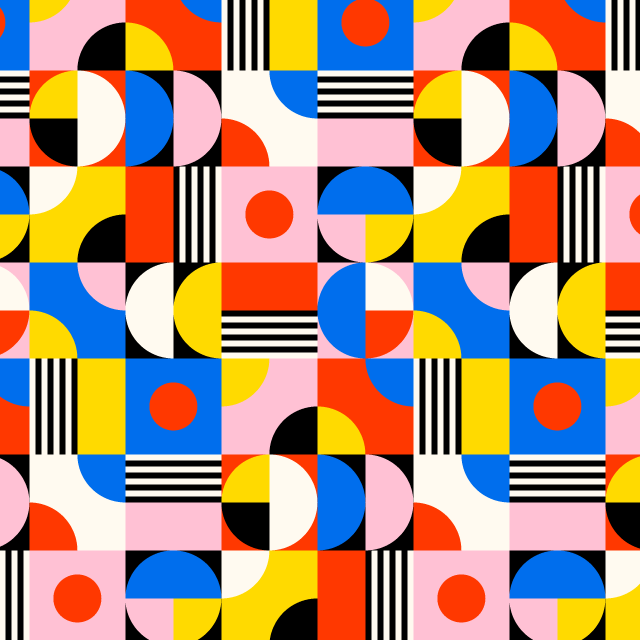
Write a WebGL 1 fragment shader that draws this pattern.

```glsl
precision highp float;
// Geometric tile mosaic: sixteen square motifs made of discs, quarter discs,
// arches, dots and stripes. Four rows of four motifs repeat, and each band of
// four rows is shifted by two columns. Edges are smoothed by supersampling.

uniform vec2 u_resolution;

const float CELL = 0.15;                    // tile side, in canvas heights
const vec2 ORIGIN = vec2(-0.694, -0.266);   // top left tile corner, in tiles
const float BAND_SHIFT = 2.0;               // column shift per four rows
const float DOT_RADIUS = 0.25;              // in tiles
const float STRIPE_PAIRS = 4.0;             // black and cream pairs per half tile
const int SAMPLES = 4;                      // supersampling per axis

const vec3 PINK = vec3(1.0, 0.755, 0.83);
const vec3 CREAM = vec3(1.0, 0.98, 0.94);
const vec3 BLUE = vec3(0.0, 0.43, 0.93);
const vec3 YELLOW = vec3(1.0, 0.855, 0.0);
const vec3 RED = vec3(1.0, 0.22, 0.0);
const vec3 BLACK = vec3(0.0);

// Motifs take p in -0.5..0.5, with y pointing down.

// Centred small dot.
vec3 dotTile(vec2 p, vec3 ground, vec3 ink) {
  return length(p) < DOT_RADIUS ? ink : ground;
}

// Full disc with a colour for each quadrant.
vec3 discTile(vec2 p, vec3 ground, vec3 topLeft, vec3 topRight,
              vec3 bottomLeft, vec3 bottomRight) {
  if (length(p) > 0.5) return ground;
  vec3 top = p.x < 0.0 ? topLeft : topRight;
  vec3 bottom = p.x < 0.0 ? bottomLeft : bottomRight;
  return p.y < 0.0 ? top : bottom;
}

// Quarter discs in two opposite corners; side is -1 for top left, 1 for top right.
vec3 cornerTile(vec2 p, float side, vec3 ground, vec3 upper, vec3 lower) {
  vec2 corner = vec2(0.5 * side, -0.5);
  if (length(p - corner) < 0.5) return upper;
  return length(p + corner) < 0.5 ? lower : ground;
}

// Two half discs side by side, bulging right (1) or left (-1).
vec3 archTile(vec2 p, float bulge, vec3 left, vec3 right) {
  float x = p.x < 0.0 ? p.x + 0.25 : p.x - 0.25;
  vec3 ink = p.x < 0.0 ? left : right;
  return length(vec2(x * bulge + 0.25, p.y)) < 0.5 ? ink : BLACK;
}

// Half plain, half striped; t is the distance from the midline into the stripes.
vec3 stripeTile(float t, vec3 plain) {
  if (t < 0.0) return plain;
  return fract(t * 2.0 * STRIPE_PAIRS) < 0.5 ? BLACK : CREAM;
}

// Picks one of four by column.
vec3 pick(float column, vec3 a, vec3 b, vec3 c, vec3 d) {
  return column < 2.0 ? (column < 1.0 ? a : b) : (column < 3.0 ? c : d);
}

vec3 mosaic(vec2 uv) {
  vec2 grid = vec2(uv.x, 1.0 - uv.y) / CELL - ORIGIN;
  vec2 tile = floor(grid);
  vec2 p = grid - tile - 0.5;
  float row = mod(tile.y + 0.5, 4.0);
  float band = floor((tile.y + 0.5) / 4.0);
  float column = mod(tile.x + 0.5 + BAND_SHIFT * band, 4.0);

  if (row < 1.0) return pick(column,
    dotTile(p, BLUE, RED),
    cornerTile(p, -1.0, PINK, YELLOW, BLACK),
    cornerTile(p, 1.0, RED, BLUE, YELLOW),
    stripeTile(-p.x, YELLOW));
  if (row < 2.0) return pick(column,
    stripeTile(-p.y, PINK),
    discTile(p, RED, YELLOW, CREAM, BLACK, CREAM),
    archTile(p, 1.0, BLUE, PINK),
    cornerTile(p, 1.0, CREAM, BLUE, RED));
  if (row < 3.0) return pick(column,
    discTile(p, BLACK, BLUE, BLUE, PINK, YELLOW),
    cornerTile(p, -1.0, YELLOW, CREAM, BLACK),
    stripeTile(p.x, RED),
    dotTile(p, PINK, RED));
  return pick(column,
    discTile(p, PINK, BLUE, CREAM, BLUE, RED),
    cornerTile(p, 1.0, BLUE, PINK, YELLOW),
    archTile(p, -1.0, CREAM, YELLOW),
    stripeTile(p.y, RED));
}

void main() {
  // Average a regular grid of samples inside the pixel.
  vec3 sum = vec3(0.0);
  float count = float(SAMPLES);
  for (int j = 0; j < SAMPLES; j++) {
    for (int i = 0; i < SAMPLES; i++) {
      vec2 jitter = (vec2(float(i), float(j)) + 0.5) / count - 0.5;
      sum += mosaic((gl_FragCoord.xy + jitter) / u_resolution.y);
    }
  }
  gl_FragColor = vec4(sum / (count * count), 1.0);
}
```
